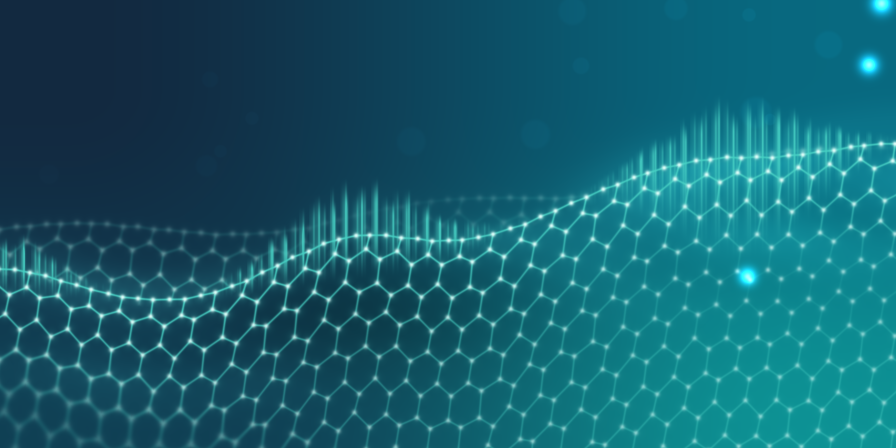
Write a Shadertoy shader that draws this background.

```glsl
// A rolling honeycomb mesh over a navy-to-teal gradient, with light spikes on its crests.
// Lattice nodes are projected below a crest curve, and strokes are measured on the
// canvas; a dim second mesh, gradient-noise haze and soft lights add depth.

const vec3 NAVY = vec3(0.07, 0.16, 0.25);
const vec3 SKY_TEAL = vec3(0.03, 0.41, 0.50);
const vec3 DEEP_BLUE = vec3(0.06, 0.25, 0.33);
const vec3 SEA_TEAL = vec3(0.05, 0.57, 0.58);
const vec3 MINT = vec3(0.28, 0.82, 0.77);
const vec3 NODE_WHITE = vec3(0.86, 0.98, 0.97);
const vec3 CYAN = vec3(0.08, 0.72, 0.92);
const vec2 CELL = vec2(0.0345, 0.075); // node spacing and row pitch
const float BEND = 0.08;               // foreshortening beside the crest
const float LEAN = -0.16;              // sideways drift of the rows

float hash(vec2 p) {
    return fract(sin(dot(p, vec2(127.1, 311.7))) * 43758.545);
}

float bell(float x, float center, float width) {
    float t = (x - center) / width;
    return exp(-t * t);
}

float gradientDot(vec2 cell, vec2 offset) {
    float angle = 6.2832 * hash(cell);
    return dot(vec2(cos(angle), sin(angle)), offset);
}

float gradientNoise(vec2 p) {
    vec2 i = floor(p), f = fract(p), e = vec2(0.0, 1.0);
    vec2 u = f * f * f * (f * (f * 6.0 - 15.0) + 10.0);
    float low = mix(gradientDot(i, f), gradientDot(i + e.yx, f - e.yx), u.x);
    float high = mix(gradientDot(i + e, f - e), gradientDot(i + 1.0, f - 1.0), u.x);
    return mix(low, high, u.y);
}

// Upper outline of a mesh: layer 0 is the front sheet, 1 the distant one
float crest(float x, float layer) {
    float front = 0.32 + 0.33 * smoothstep(0.65, 1.65, x) + 0.03 * smoothstep(1.7, 2.0, x)
        + 0.137 * bell(x, 0.77, 0.23) + 0.08 * bell(x, 0.0, 0.22);
    float back = 0.49 + 0.08 * smoothstep(0.6, 1.2, x) + 0.11 * smoothstep(1.3, 1.9, x)
        + 0.012 * sin(9.0 * x);
    return mix(front, back, layer);
}

// Canvas position of a lattice node; odd nodes rise and even nodes sink
vec2 nodePosition(vec2 id, float layer) {
    float odd = mod(id.x + id.y, 2.0);
    float jitter = 0.16 * (hash(id + 17.0 * layer) - 0.5);
    float s = max((id.y + (0.5 - odd) / 3.0 + jitter) * CELL.y, 0.0);
    float x = (id.x + jitter) * CELL.x + LEAN * s;
    float drop = 0.5 * (sqrt(BEND * BEND + 4.0 * s * s) - BEND);
    return vec2(x, crest(x, layer) - drop);
}

float segmentDistance(vec2 p, vec2 a, vec2 b) {
    vec2 ab = b - a;
    return length(p - a - ab * clamp(dot(p - a, ab) / dot(ab, ab), 0.0, 1.0));
}

// Returns the strength of the strokes (x), nodes (y) and node halos (z)
vec3 honeycomb(vec2 p, float layer, float blur) {
    float drop = max(crest(p.x, layer) - p.y, 0.0);
    float s = sqrt(drop * (drop + BEND));
    vec2 base = floor(vec2(p.x - LEAN * s, s) / CELL);
    float edge = 1.0, node = 1.0;
    for (int j = -1; j <= 1; j++) {
        for (int i = -1; i <= 2; i++) {
            vec2 id = base + vec2(i, j);
            if (id.y < 0.0) continue;
            vec2 a = nodePosition(id, layer);
            node = min(node, length(p - a));
            edge = min(edge, segmentDistance(p, a, nodePosition(id + vec2(1, 0), layer)));
            if (mod(id.x + id.y, 2.0) < 0.5)
                edge = min(edge, segmentDistance(p, a, nodePosition(id + vec2(0, 1), layer)));
        }
    }
    return vec3(bell(edge, 0.0, 0.0026 + blur), bell(node, 0.0, 0.0055 + blur),
        bell(node, 0.0, 0.014 + blur));
}

// Thin vertical bars whose lengths follow the three humps
float spikes(vec2 p, float pitch, float seed) {
    float id = floor(p.x / pitch);
    float x = (id + 0.3 + 0.4 * hash(vec2(id, seed))) * pitch;
    float reach = 0.135 * bell(x, 0.8, 0.23) + 0.145 * bell(x, 1.65, 0.23) + 0.085 * bell(x, 0.0, 0.18);
    float h = p.y - crest(x, 0.0);
    float top = reach * (0.6 + 0.4 * hash(vec2(id, seed + 5.0)));
    float foot = reach * (0.7 + 0.9 * smoothstep(1.1, 1.5, x)) + 0.01;
    float shade = smoothstep(-foot, 0.02, h) * (1.0 - smoothstep(top * 0.55, top + 0.008, h));
    float bar = bell(p.x, x, 0.0026) + 0.4 * bell(p.x, x - 0.005, 0.006);
    return bar * shade * smoothstep(0.006, 0.06, reach);
}

vec3 glowLight(vec2 p, vec2 center, float radius) {
    float d = length(p - center);
    return CYAN * bell(d, 0.0, radius) + 0.6 * NODE_WHITE * bell(d, 0.0, radius * 0.45);
}

void mainImage(out vec4 fragColor, in vec2 fragCoord) {
    vec2 p = fragCoord / iResolution.xy * vec2(2.0, 1.0);
    float depth = crest(p.x, 0.0) - p.y;
    float below = smoothstep(-0.01, 0.02, depth);

    // Backdrop, shaded hollow and drifting haze
    vec3 upper = mix(NAVY, SKY_TEAL, smoothstep(0.15, 1.85, p.x));
    vec3 lower = mix(DEEP_BLUE, SEA_TEAL, smoothstep(0.5, 1.8, p.x));
    vec3 color = mix(lower, upper, smoothstep(0.05, 0.8, p.y));
    color *= 1.0 - 0.22 * bell(p.x, 0.82, 0.34) * bell(p.y, 0.3, 0.15);
    float mist = 0.5 + gradientNoise(p * vec2(3.0, 7.0));
    float veil = 0.12 * bell(depth, 0.0, 0.07) + 0.10 * bell(p.y, 0.17, 0.07) * bell(p.x, 0.4, 0.4)
        + 0.16 * below * bell(depth, 0.12, 0.14) * smoothstep(1.05, 1.5, p.x);
    color += MINT * veil * mist;

    // Faint out-of-focus discs
    for (int i = 0; i < 14; i++) {
        float k = float(i);
        vec2 center = vec2(2.0 * hash(vec2(k, 1.0)), 0.6 + 0.4 * hash(vec2(k, 2.0)));
        float radius = 0.015 + 0.03 * hash(vec2(k, 3.0));
        float disc = 1.0 - smoothstep(radius * 0.7, radius, length(p - center));
        color += CYAN * disc * 0.03 * (0.3 + 0.5 * p.x) * (1.0 - below);
    }

    // Distant mesh, hidden behind the front sheet
    vec3 far = honeycomb(p, 1.0, 0.0015 * smoothstep(0.32, 0.5, p.y));
    float farLight = (1.0 - below) * mix(0.75, 0.2, smoothstep(0.3, 0.5, p.y))
        * (1.0 - 0.7 * bell(p.x, 0.85, 0.25)) * (1.0 + smoothstep(1.6, 1.9, p.x));
    color = mix(color, MINT, clamp(farLight * (0.5 * far.x + 0.15 * far.z), 0.0, 1.0));
    color = mix(color, NODE_WHITE, clamp(farLight * 0.9 * far.y, 0.0, 1.0));

    // Spikes of light
    float bars = spikes(p, 0.0345, 1.0) + 0.6 * spikes(p, 0.023, 9.0);
    color = mix(color, MINT, clamp(0.62 * bars, 0.0, 0.85));

    // Front mesh: crisp at the crest, soft in the lower left corner
    float corner = 1.0 - smoothstep(0.08, 0.3, p.y + 0.3 * p.x);
    vec3 near = honeycomb(p, 0.0, 0.004 * corner);
    float focus = (0.4 + 0.6 * bell(max(depth, 0.0), 0.0, 0.2)) * (1.0 - 0.6 * corner);
    float gap = 1.0 - 0.8 * bell(p.x, 1.75, 0.42) * bell(p.y, 0.37, 0.13);
    color = mix(color, MINT, clamp(focus * (0.75 * gap * near.x + 0.2 * near.z), 0.0, 1.0));
    color = mix(color, NODE_WHITE, near.y * (0.2 + 0.8 * focus) * (1.0 - 0.6 * corner));

    // Bright floating lights
    color += glowLight(p, vec2(1.94, 0.855), 0.02);
    color += glowLight(p, vec2(1.968, 0.992), 0.022);
    color += glowLight(p, vec2(1.669, 0.383), 0.018);
    fragColor = vec4(clamp(color, 0.0, 1.0), 1.0);
}
```
